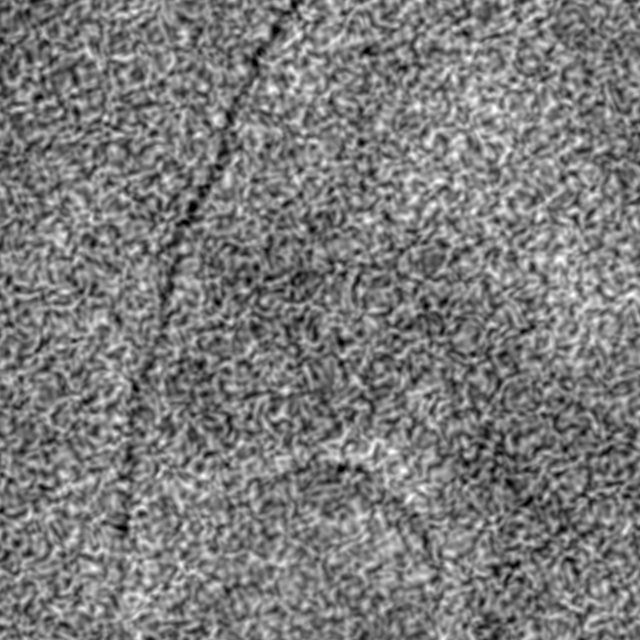
Reproduce this texture procedurally as a WebGL 2 fragment shader.

```glsl
#version 300 es
precision highp float;
// Grey, soft-grained surface: rotated layers of gradient noise form the grain,
// slower octaves mottle it, and distance functions add a long curved furrow,
// a rounded mound with a bright rim, and a few faint creases.

#define MEAN_GREY 0.478
#define GRAIN_SCALE 64.0
#define GRAIN_CONTRAST 0.43
#define GRAIN_STRETCH 0.80
#define MOTTLE_SCALE 3.0
#define MOTTLE_CONTRAST 0.13
#define FURROW_DEPTH 0.21
#define FURROW_WIDTH 0.0095
#define MOUND_CENTER vec2(0.505, 0.09)
#define MOUND_RADIUS 0.175
#define RIM_LIGHT 0.14

uniform vec2 u_resolution;
out vec4 fragColor;

float hash(vec2 p) {
    return fract(sin(dot(p, vec2(127.1, 311.7))) * 43758.5453);
}

vec2 gradient(vec2 cell) {
    float angle = 6.28318 * hash(cell);
    return vec2(cos(angle), sin(angle));
}

float noise(vec2 p) {
    vec2 i = floor(p), f = p - i;
    vec2 w = f * f * f * (f * (f * 6.0 - 15.0) + 10.0);
    vec2 e = vec2(1.0, 0.0);
    float a = dot(gradient(i), f);
    float b = dot(gradient(i + e.xy), f - e.xy);
    float c = dot(gradient(i + e.yx), f - e.yx);
    float d = dot(gradient(i + e.xx), f - e.xx);
    return mix(mix(a, b, w.x), mix(c, d, w.x), w.y);
}

mat2 rotation(float angle) {
    float c = cos(angle), s = sin(angle);
    return mat2(c, -s, s, c);
}

float segmentDistance(vec2 p, vec2 a, vec2 b) {
    vec2 ab = b - a;
    return length(p - a - ab * clamp(dot(p - a, ab) / dot(ab, ab), 0.0, 1.0));
}

// Soft line profile: one on the line, fading to zero beyond its width
float ridge(float d, float width) {
    return exp(-d * d / (width * width));
}

// Two layers at unequal scales and angles hide the lattice
float grain(vec2 p) {
    vec2 warp = vec2(noise(p * 23.0 + 5.3), noise(p * 23.0 + 41.7));
    p += 0.008 * warp;
    vec2 along = rotation(0.65) * p * vec2(1.0);
    vec2 stretched = along * vec2(GRAIN_STRETCH, 1.1);
    float coarse = noise(stretched * GRAIN_SCALE + 11.4);
    float fine = noise(rotation(1.9) * p * GRAIN_SCALE * 1.42 + 73.2);
    return coarse + fine;
}

float mottle(vec2 p) {
    float sum = 0.0, amplitude = 1.0;
    for (int i = 0; i < 4; i++) {
        sum += amplitude * noise(p + 17.3 * float(i));
        p = rotation(0.8) * p * 2.0;
        amplitude *= 0.85;
    }
    return sum;
}

// Broad light and dark regions
float shading(vec2 p) {
    float darkCorner = ridge(length((p - vec2(0.07, 0.90)) * vec2(0.8, 1.0)), 0.20);
    float lightSlope = ridge(length(p - vec2(0.74, 0.82)), 0.24);
    float darkHollow = ridge(length((p - vec2(0.82, 0.28)) * vec2(0.7, 1.0)), 0.13);
    return 0.06 * lightSlope - 0.08 * darkCorner - 0.06 * darkHollow;
}

// Long furrow curving up the left side, broken up by noise
float furrow(vec2 p) {
    float slope = 0.56 * p.y;
    float path = 0.18 + 0.28 * p.y * p.y + 0.030 * noise(vec2(p.y * 9.0, 3.7));
    float d = (p.x - path) / sqrt(1.0 + slope * slope);
    float strength = 0.85 + 0.6 * noise(p * 14.0 + 9.1);
    return ridge(d, FURROW_WIDTH) * strength - 0.25 * ridge(d - 0.03, 0.018);
}

// Mound: dark outline, bright bank above and to the right, duller inside
float mound(vec2 p) {
    vec2 q = p - MOUND_CENTER;
    float d = length(q) - MOUND_RADIUS + 0.03 * noise(p * 9.0 + 2.6);
    float side = smoothstep(-0.19, 0.02, q.x);
    float patchy = smoothstep(-0.25, 0.3, noise(p * 8.0 + 6.2));
    float bank = RIM_LIGHT * ridge(d - 0.036, 0.027) * side * (0.4 + 0.8 * patchy);
    float outline = 0.15 * ridge(d, 0.009) * (0.4 + 0.6 * side);
    return bank - outline - 0.03 * smoothstep(0.0, -0.04, d);
}

// Faint creases: dark ones in the upper middle, one light one at lower right
float creases(vec2 p) {
    p += 0.018 * vec2(noise(p * 13.0), noise(p * 13.0 + 31.0));
    float upper = segmentDistance(p, vec2(0.57, 0.86), vec2(0.46, 0.56));
    float branch = segmentDistance(p, vec2(0.57, 0.86), vec2(0.69, 0.92));
    float lower = segmentDistance(p, vec2(0.31, 0.43), vec2(0.33, 0.33));
    float light = segmentDistance(p, vec2(1.02, 0.31), vec2(0.90, 0.21));
    float beside = segmentDistance(p, vec2(0.545, 0.84), vec2(0.49, 0.70));
    float dark = ridge(min(min(upper, branch), lower), 0.008);
    return 0.10 * (ridge(light, 0.006) + ridge(beside, 0.007) - dark);
}

void main() {
    vec2 p = gl_FragCoord.xy / u_resolution;
    float insideMound = smoothstep(0.02, -0.04, length(p - MOUND_CENTER) - MOUND_RADIUS);
    float grey = MEAN_GREY + GRAIN_CONTRAST * grain(p) * (1.0 - 0.15 * insideMound);
    grey += MOTTLE_CONTRAST * mottle(p * MOTTLE_SCALE) + shading(p);
    grey += mound(p) + creases(p) - FURROW_DEPTH * furrow(p);
    fragColor = vec4(vec3(clamp(grey, 0.0, 1.0)), 1.0);
}
```
